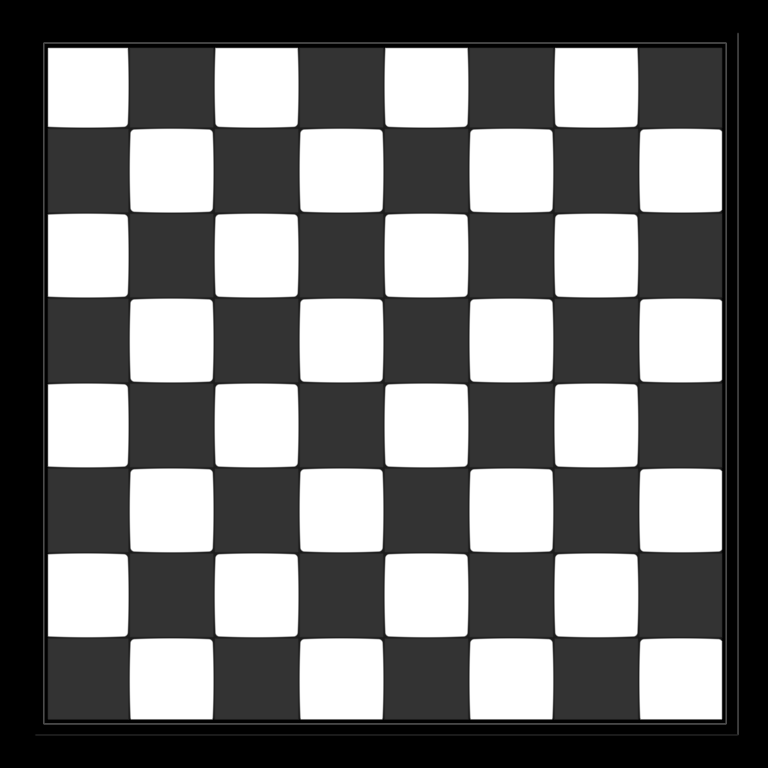
Reproduce this pattern procedurally as a three.js fragment shader.

```glsl
// Draws an eight by eight board of charcoal and white cells on black, in a thin frame.
// Cells repeat by floor; white ones are rounded boxes with slightly bowed sides,
// and the outermost cells are trimmed by the edge of the board.
varying vec2 vUv;

float boxDistance(vec2 p, vec2 halfSize, float radius) {
  vec2 q = abs(p) - halfSize + radius;
  return length(max(q, 0.0)) + min(max(q.x, q.y), 0.0) - radius;
}

// Soft coverage of the inside of a shape
float fill(float d) {
  return 1.0 - smoothstep(-0.0013, 0.0013, d);
}

// Soft coverage of a hairline along a distance of zero
float hairline(float d) {
  return 1.0 - smoothstep(0.0003, 0.0018, abs(d));
}

void main() {
  // Cell index and position from the centre of the cell
  float pitch = 0.1106;
  vec2 grid = (vUv - vec2(0.5, 0.5013)) / pitch + 4.0;
  vec2 cell = clamp(floor(grid), 0.0, 7.0);
  vec2 p = (grid - cell - 0.5) * pitch;
  float isWhite = mod(cell.x + cell.y, 2.0);

  // Trimmed playing area, with narrow dark seams between the cells
  float board = boxDistance(vUv - vec2(0.5013, 0.5004), vec2(0.4388, 0.4371), 0.001);
  vec3 color = mix(vec3(0.0), vec3(0.11), fill(board));

  // Charcoal cells are square; white cells narrow toward their corners
  float darkCell = max(boxDistance(p, vec2(0.0543), 0.001), board);
  vec2 fromMiddle = p.yx / 0.055;
  vec2 bowed = abs(p) + 0.0013 * fromMiddle * fromMiddle;
  float whiteCell = max(boxDistance(bowed, vec2(0.0546), 0.005), board);
  color = mix(color, vec3(0.2), fill(darkCell) * (1.0 - isWhite));
  color = mix(color, vec3(1.0), fill(whiteCell) * isWhite);

  // Thin grey frame around the board
  float frame = boxDistance(vUv - vec2(0.5013, 0.5007), vec2(0.4443, 0.4433), 0.001);
  color = mix(color, vec3(0.3), hairline(frame));

  // Faint outer edge along the right and the bottom only
  float rightEdge = hairline(vUv.x - 0.961) * fill(abs(vUv.y - 0.5) - 0.457);
  float bottomEdge = hairline(vUv.y - 0.043) * fill(abs(vUv.x - 0.5035) - 0.4575);
  color = max(color, vec3(max(0.26 * rightEdge, 0.12 * bottomEdge)));

  gl_FragColor = vec4(color, 1.0);
}
```
